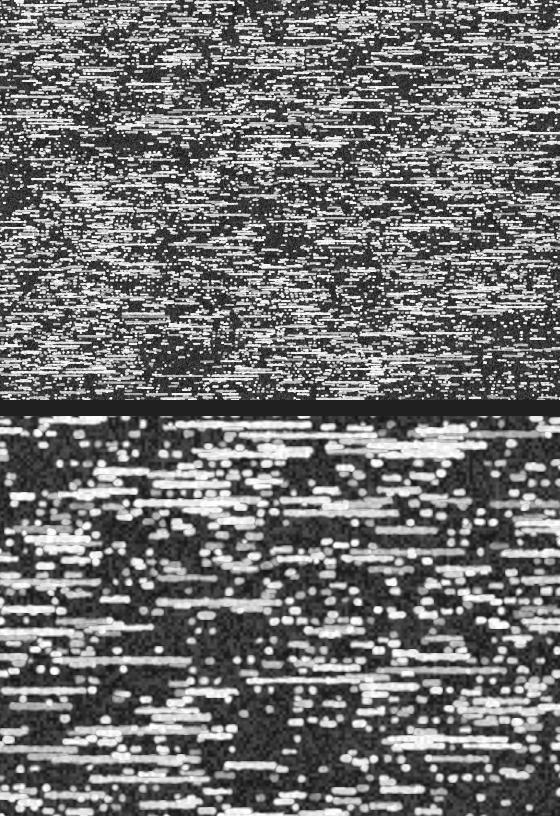
Top: the whole. Bottom: its middle third, enlarged.
A Shadertoy shader for this texture:

```glsl
// Scattered white horizontal dashes and dots on grainy charcoal.
// Four layers of jittered rows hold rounded bars, from dots to long streaks;
// smooth noise varies their density, and fine grain covers everything.

vec3 hash3(vec3 p) {
    p = fract(p * vec3(0.1031, 0.1030, 0.0973));
    p += dot(p, p.yxz + 33.33);
    return fract((p.xxy + p.yxx) * p.zyx);
}

float valueNoise(vec2 p, float seed) {
    vec2 cell = floor(p);
    vec2 f = fract(p);
    f = f * f * (3.0 - 2.0 * f);
    float a = hash3(vec3(cell, seed)).x;
    float b = hash3(vec3(cell + vec2(1.0, 0.0), seed)).x;
    float c = hash3(vec3(cell + vec2(0.0, 1.0), seed)).x;
    float d = hash3(vec3(cell + vec2(1.0, 1.0), seed)).x;
    return mix(mix(a, b, f.x), mix(c, d, f.x), f.y);
}

// Local share of filled cells, averaging about one
float density(vec2 p) {
    float broad = valueNoise(p * vec2(0.035, 0.06) + 20.0, 3.0);
    float clumps = valueNoise(p * vec2(0.11, 0.28) + 50.0, 7.0);
    return 0.1 + 0.8 * broad + clumps;
}

// Brightness of one layer of bars; one unit is one row
float dashLayer(vec2 p, float layer, float width, float chance, float wobble) {
    p.y += layer * 0.37;
    float row = floor(p.y);
    float shift = hash3(vec3(row, layer, 11.0)).x * width;
    float column = floor((p.x + shift) / width);
    vec3 pick = hash3(vec3(column + 40.0, row, layer + 17.0));
    vec3 form = hash3(vec3(column + 90.0, row, layer + 31.0));

    vec2 center = vec2((column + 0.5) * width - shift, row + 0.5);
    center.y += (form.x - 0.5) * 0.2;
    float radius = mix(0.29, 0.42, form.y);
    float reach = max(0.5 * width * mix(0.25, 0.92, pick.y) - radius, 0.0);

    vec2 offset = abs(p - center);
    float dist = length(vec2(max(offset.x - reach, 0.0), offset.y)) - radius;
    float edge = max(0.22, 0.6 * 122.0 / iResolution.y);
    float shape = 1.0 - smoothstep(-edge, edge, dist + wobble);
    float present = step(pick.x, chance * density(center));
    return present * shape * mix(0.5, 1.08, sqrt(form.z));
}

void mainImage(out vec4 fragColor, in vec2 fragCoord) {
    vec2 uv = fragCoord / iResolution.y;
    vec2 p = uv * 122.0;
    float wobble = (valueNoise(p * 1.7, 5.0) - 0.5) * 0.22;

    // Dots, short bars, medium bars and long streaks
    float ink = 0.0;
    float width = 1.4;
    for (int i = 0; i < 4; i++) {
        float layer = float(i);
        ink = max(ink, dashLayer(p, layer, width, 0.35 - 0.045 * layer, wobble));
        width *= 2.3;
    }

    // Charcoal ground with film grain and faint smudges
    float grain = valueNoise(uv * 366.0 - 0.5, 13.0) - 0.5;
    float smudge = valueNoise(p * vec2(0.15, 0.3), 23.0) - 0.5;
    float charcoal = 0.205 + 0.22 * grain + 0.05 * smudge;
    float white = 0.95 + 0.14 * grain;

    float tone = mix(charcoal, white, min(ink, 1.0));
    fragColor = vec4(vec3(clamp(tone, 0.0, 1.0)), 1.0);
}
```
